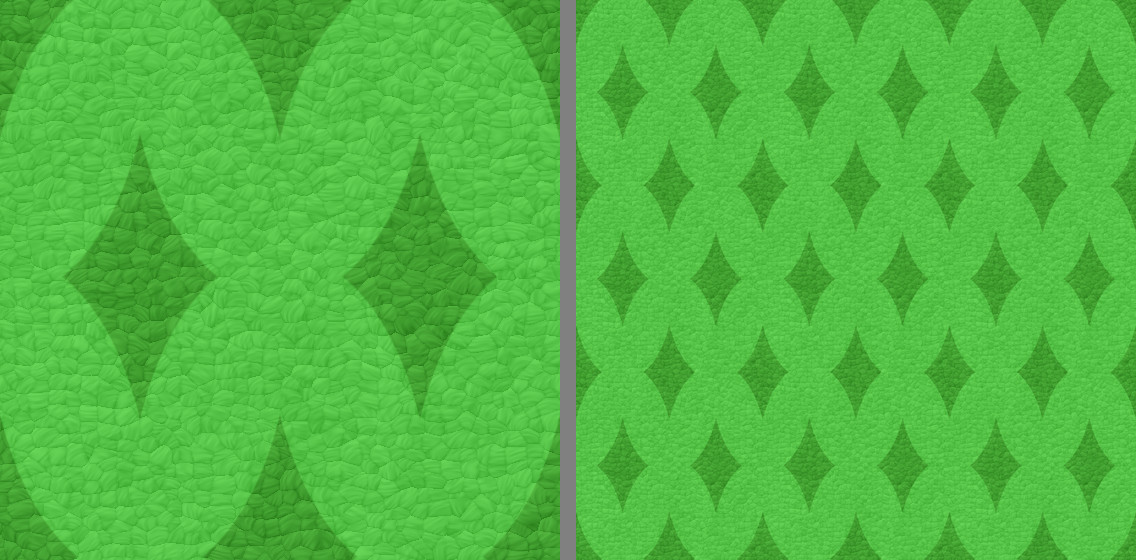
Left, the tile; right, the same tile 3 across and 3 down.
Write a WebGL 2 fragment shader that draws this pattern.

```glsl
#version 300 es
precision highp float;
// Looped green carpet with staggered, concave four-pointed stars in a darker green.

#define STAR_REPEATS vec2(2.0, 1.0)
#define STAR_HALF_SIZE vec2(0.138, 0.254)
#define STAR_SHIFT 0.006
#define ARC_CENTER 1.78
#define ARC_RADIUS 1.943
#define TUFTS vec2(34.0, 40.0)
#define JITTER 0.75
#define FIBRE_DENSITY 8.0
#define FIBRE_CONTRAST 0.50
#define CREVICE_DEPTH 0.34

uniform vec2 u_resolution;
out vec4 outColor;

const vec3 LIGHT_LOW = vec3(0.24, 0.67, 0.19);
const vec3 LIGHT_HIGH = vec3(0.40, 0.83, 0.34);
const vec3 DARK_LOW = vec3(0.17, 0.51, 0.11);
const vec3 DARK_HIGH = vec3(0.32, 0.71, 0.245);

vec3 hash3(vec2 p) {
    vec3 q = fract(p.xyx * vec3(0.1031, 0.1030, 0.0973));
    q += dot(q, q.yxz + 33.33);
    return fract((q.xxy + q.yzz) * q.zyx);
}

// Value noise; a whole-numbered period makes it wrap.
float wrapNoise(vec2 p, vec2 period) {
    vec2 i = floor(p);
    vec2 f = fract(p);
    f = f * f * (3.0 - 2.0 * f);
    float a = hash3(mod(i, period)).x;
    float b = hash3(mod(i + vec2(1, 0), period)).x;
    float c = hash3(mod(i + vec2(0, 1), period)).x;
    float d = hash3(mod(i + vec2(1, 1), period)).x;
    return mix(mix(a, b, f.x), mix(c, d, f.x), f.y);
}

// Positive inside a star bounded by four inward arcs.
float star(vec2 uv, vec2 offset) {
    vec2 cell = fract(uv * STAR_REPEATS + offset) - 0.5;
    vec2 q = abs(cell / STAR_REPEATS) / STAR_HALF_SIZE;
    return length(q - ARC_CENTER) - ARC_RADIUS;
}

// Brightness of the pile: overlapping domes combed with curved fibres.
float pile(vec2 uv) {
    vec2 p = uv * TUFTS;
    // Gentle wrapped distortion breaks up the rows.
    p += 0.6 * (vec2(wrapNoise(uv * 17.0, vec2(17)), wrapNoise(uv * 19.0 + 5.0, vec2(19))) - 0.5);
    vec2 base = floor(p);
    float best = -9.0;
    float second = -9.0;
    vec2 local = vec2(0);
    vec3 traits = vec3(0);
    for (int y = -2; y <= 2; y++) {
        for (int x = -2; x <= 2; x++) {
            vec2 id = base + vec2(x, y);
            vec3 rnd = hash3(mod(id, TUFTS) + 7.0);
            vec2 d = p - id - 0.5 - JITTER * (rnd.xy - 0.5);
            float height = 0.35 * rnd.z - dot(d, d);
            if (height > best) {
                second = best;
                best = height;
                local = d;
                traits = rnd;
            } else {
                second = max(second, height);
            }
        }
    }

    // Fibres follow a random lean and bow across each tuft.
    float lean = 0.5 + 1.8 * (traits.x - 0.5);
    vec2 fibre = mat2(cos(lean), -sin(lean), sin(lean), cos(lean)) * local;
    fibre.y += (traits.y - 0.2) * fibre.x * fibre.x;
    vec2 strand = vec2(fibre.x * 1.7, fibre.y * FIBRE_DENSITY) + traits.xy * 40.0 + 60.0;
    float streak = wrapNoise(strand, vec2(256)) - 0.5;

    float crevice = 1.0 - smoothstep(0.0, 0.32, best - second);
    float mottling = wrapNoise(uv * 9.0, vec2(9)) - 0.5;
    float shade = 0.62 + 0.30 * local.y - 0.10 * local.x;
    shade += FIBRE_CONTRAST * streak + 0.16 * (traits.z - 0.5) + 0.12 * mottling;
    shade -= CREVICE_DEPTH * crevice * (0.65 - 0.6 * local.y);
    return clamp(shade, 0.0, 1.0);
}

void main() {
    vec2 uv = gl_FragCoord.xy / u_resolution;
    float shade = pile(uv);

    // Two interleaved star lattices, half a repeat apart.
    vec2 starUv = uv - vec2(0.0, STAR_SHIFT);
    float inside = max(star(starUv, vec2(0.5)), star(starUv, vec2(0.25 * STAR_REPEATS.x - 0.5, 0.0)));
    float soft = 1.0 / (u_resolution.x * STAR_HALF_SIZE.x);
    float mask = smoothstep(-soft, soft, inside);

    vec3 light = mix(LIGHT_LOW, LIGHT_HIGH, shade);
    vec3 dark = mix(DARK_LOW, DARK_HIGH, shade);
    outColor = vec4(mix(light, dark, mask), 1.0);
}
```
